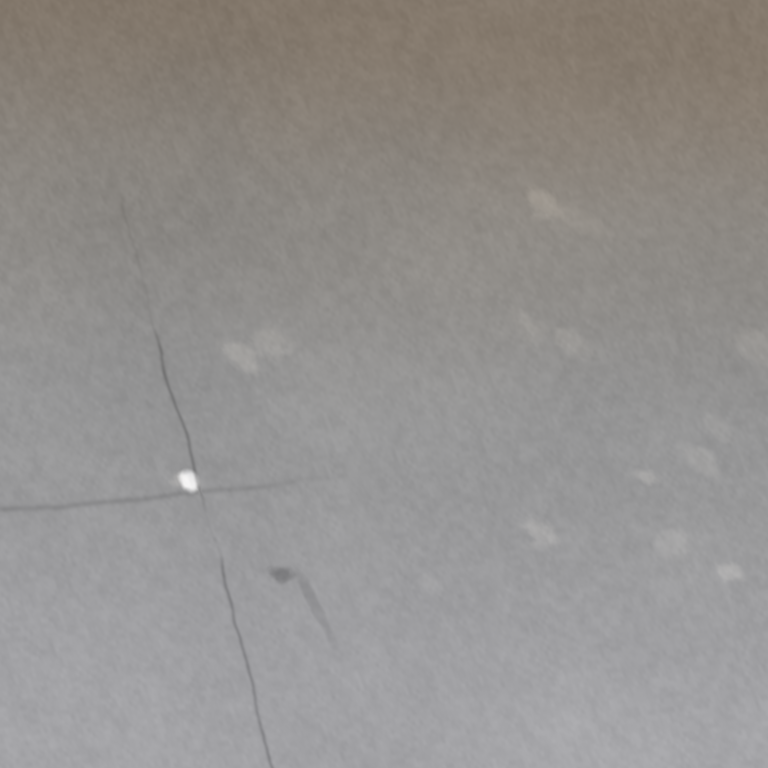
Reproduce this texture procedurally as a WebGL 2 fragment shader.

```glsl
#version 300 es
precision highp float;
// Worn concrete floor: warm-to-cool gradient, soft mottling, pale scuffs and thin cracks.

uniform vec2 u_resolution;
out vec4 outColor;

const vec3 WARM_FAR   = vec3(0.515, 0.470, 0.420);
const vec3 WARM_GREY  = vec3(0.550, 0.536, 0.517);
const vec3 MID_GREY   = vec3(0.590, 0.590, 0.592);
const vec3 COOL_NEAR  = vec3(0.645, 0.645, 0.657);
const vec3 SCUFF_TINT = vec3(0.085, 0.080, 0.072);

const float GRADIENT_TILT = 0.07;
const float CLOUD_SCALE   = 4.0;
const float CLOUD_AMOUNT  = 0.065;
const float GRAIN_SCALE   = 75.0;
const float GRAIN_AMOUNT  = 0.042;
const float FINE_AMOUNT   = 0.026;
const int   SCUFF_COUNT   = 15;
const float CRACK_WIDTH   = 0.0028;
const float CRACK_DEPTH   = 0.10;
const vec2  CRACK_MEET    = vec2(0.260, 0.360);
const vec2  CHIP_POS      = vec2(0.245, 0.373);
const vec2  STAIN_POS     = vec2(0.367, 0.252);

float hash(vec2 p) {
    return fract(sin(dot(p, vec2(127.1, 311.7))) * 43758.5453);
}

float valueNoise(vec2 p) {
    vec2 cell = floor(p);
    vec2 f = fract(p);
    f = f * f * (3.0 - 2.0 * f);
    float low  = mix(hash(cell), hash(cell + vec2(1.0, 0.0)), f.x);
    float high = mix(hash(cell + vec2(0.0, 1.0)), hash(cell + vec2(1.0, 1.0)), f.x);
    return mix(low, high, f.y);
}

float fbm(vec2 p) {
    float sum = 0.0;
    float amp = 0.5;
    for (int i = 0; i < 4; i++) {
        sum += amp * valueNoise(p);
        p = mat2(1.6, 1.2, -1.2, 1.6) * p + 7.3;
        amp *= 0.5;
    }
    return sum / 0.9375;
}

// Four tones blended from the near edge to the far edge
vec3 floorTone(float t) {
    vec3 tone = mix(COOL_NEAR, MID_GREY, smoothstep(0.05, 0.48, t));
    tone = mix(tone, WARM_GREY, smoothstep(0.42, 0.74, t));
    return mix(tone, WARM_FAR, smoothstep(0.68, 1.0, t));
}

// Soft ragged blob: 1 in the middle, 0 outside
float blob(vec2 p, vec2 radius, float ragged) {
    float d = length(p / radius) + (fbm(p * 38.0 + radius * 900.0) - 0.5) * ragged;
    return 1.0 - smoothstep(0.35, 1.1, d);
}

float scuffs(vec2 p) {
    float sum = 0.0;
    for (int i = 0; i < SCUFF_COUNT; i++) {
        float id = float(i) + 1.0;
        vec2 centre = vec2(hash(vec2(id, 1.7)), hash(vec2(id, 5.3)));
        centre = vec2(0.22 + 0.78 * centre.x, 0.15 + 0.65 * centre.y);
        float size = mix(0.015, 0.036, hash(vec2(id, 9.1)));
        float strength = mix(0.25, 0.85, hash(vec2(id, 3.9)));
        vec2 q = p - centre;
        q.y += 0.35 * q.x;
        sum += strength * blob(q, vec2(size * 1.25, size * 0.8), 1.6);
    }
    return min(sum, 1.0);
}

// Steep crack across the lower left, met by a faint level one
float cracks(vec2 p) {
    float wobble = (fbm(vec2(p.y * 14.0, 2.0)) - 0.5) * 0.016;
    float steep = abs(p.x - CRACK_MEET.x - 0.265 * (CRACK_MEET.y - p.y) - wobble);
    float steepFade = (1.0 - smoothstep(0.62, 0.78, p.y))
                    * smoothstep(0.22, 0.62, valueNoise(vec2(p.y * 13.0, 8.0)));
    float ripple = (fbm(vec2(p.x * 12.0, 5.0)) - 0.5) * 0.010;
    float level = abs(p.y - CRACK_MEET.y - 0.10 * (p.x - CRACK_MEET.x) - ripple);
    float levelFade = 0.6 * (1.0 - smoothstep(0.22, 0.50, p.x));
    float steepLine = exp(-pow(steep / CRACK_WIDTH, 2.0)) * (0.2 + 0.8 * steepFade);
    steepLine *= 1.0 - smoothstep(0.70, 0.78, p.y);
    float levelLine = exp(-pow(level / (CRACK_WIDTH * 1.5), 2.0)) * levelFade;
    return max(steepLine, levelLine);
}

void main() {
    vec2 p = gl_FragCoord.xy / u_resolution.y;

    // Base gradient with broad uneven clouds
    float cloud = fbm(p * CLOUD_SCALE + 3.1) - 0.5;
    float t = p.y + GRADIENT_TILT * (p.x - 0.5) + 0.10 * cloud;
    vec3 color = floorTone(t) + CLOUD_AMOUNT * cloud;

    // Soft slanted grain
    vec2 slanted = vec2(p.x + 0.35 * p.y, 0.75 * p.y - 0.1 * p.x);
    color += GRAIN_AMOUNT * (fbm(slanted * GRAIN_SCALE) - 0.5);
    color += FINE_AMOUNT * (valueNoise(slanted * GRAIN_SCALE * 2.6 + 11.0) - 0.5);

    // Scuffs, stain with a trailing smear, cracks and a bright chip
    color += SCUFF_TINT * scuffs(p);
    vec2 stain = p - STAIN_POS;
    color -= 0.13 * blob(stain, vec2(0.024, 0.016), 1.1);
    color -= 0.05 * blob(vec2(stain.x - 0.045 + 0.5 * (stain.y + 0.045), stain.y + 0.045),
                         vec2(0.009, 0.050), 1.0);
    color -= CRACK_DEPTH * cracks(p);
    color += 0.30 * blob(p - CHIP_POS, vec2(0.013, 0.015), 1.0);

    outColor = vec4(clamp(color, 0.0, 1.0), 1.0);
}
```
